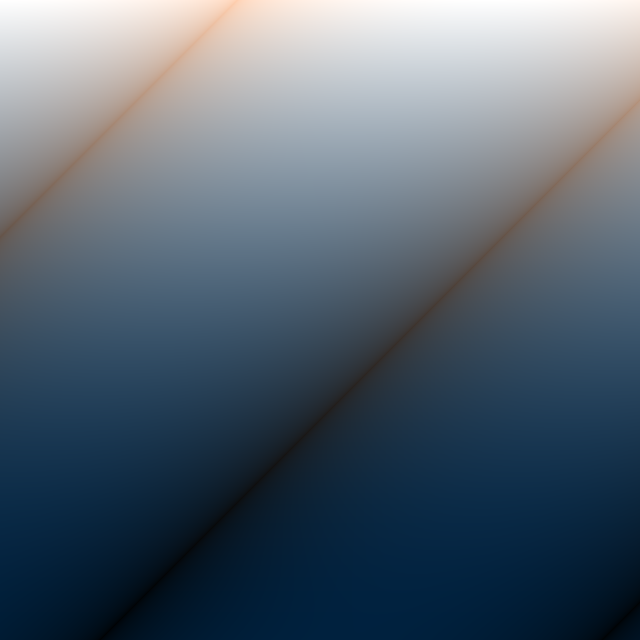
A WebGL 1 fragment shader for this background:

```glsl
precision highp float;
// A vertical fade from deep navy to white, crossed by thin diagonal creases.
// A rectified sine over the diagonal drives two palettes, crease and open field,
// which are then blended by the squared height.

uniform vec2 u_resolution;

const vec3 NAVY = vec3(0.0, 0.13, 0.245);
const vec3 WHITE = vec3(1.0);
const vec3 BLACK = vec3(0.0);
const vec3 PEACH = vec3(1.0, 0.79, 0.65);

const float PI = 3.14159;
const float CREASE_SPACING = 0.785;
const float CREASE_OFFSET = 0.156;
const float CREASE_SHARPNESS = 0.39;

// Zero at each multiple of the period, one halfway between
float rectifiedSine(float position, float period) {
    return abs(sin(PI * position / period));
}

// Openness of the field: zero on a crease, rising steeply to a broad plateau
float fieldOpenness(vec2 p, float spacing, float offset) {
    float wave = rectifiedSine(p.x - p.y - offset, spacing);
    return pow(max(wave, 0.0001), CREASE_SHARPNESS);
}

// Blend of the lower and upper colours by height
vec3 verticalFade(float height, float openness) {
    vec3 lower = mix(BLACK, NAVY, openness);
    vec3 upper = mix(PEACH, WHITE, openness);
    return mix(lower, upper, height * height);
}

void main() {
    vec2 uv = gl_FragCoord.xy / u_resolution;
    float openness = fieldOpenness(uv, CREASE_SPACING, CREASE_OFFSET);
    gl_FragColor = vec4(verticalFade(uv.y, openness), 1.0);
}
```
